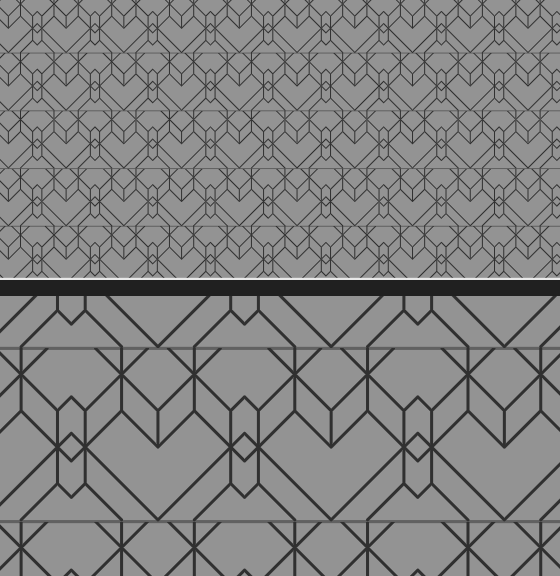
Top, the full canvas; bottom, a detail of the centre.
Reproduce this pattern procedurally as a Shadertoy shader.

```glsl
// Art-deco lattice of thin dark lines on grey: hexagons, diamonds and chevrons.
// Each square cell is mirrored about its hexagon, so only half of the strokes
// are listed as segments; thin rules divide the rows, a pale strip ends the base.

float segment(vec2 p, vec2 a, vec2 b) {
    vec2 ap = p - a, ab = b - a;
    return length(ap - ab * clamp(dot(ap, ab) / dot(ab, ab), 0.0, 1.0));
}

// Antialiased coverage of a stroke at distance d from its centre line
float stroke(float d, float width, float pixel) {
    return clamp(0.5 + (0.5 * width - d) / pixel, 0.0, 1.0);
}

// Distance to the lattice: x is 0 at the hexagon axis, y runs down from the rule
float lattice(vec2 p) {
    // Tall hexagon
    float d = segment(p, vec2(0.0, 0.28), vec2(0.08, 0.36));
    d = min(d, segment(p, vec2(0.08, 0.36), vec2(0.08, 0.78)));
    d = min(d, segment(p, vec2(0.08, 0.78), vec2(0.0, 0.86)));

    // Crossing diagonals and the upright through them
    d = min(d, segment(p, vec2(0.14, 0.0), vec2(0.50, 0.36)));
    d = min(d, segment(p, vec2(0.44, 0.0), vec2(0.08, 0.36)));
    d = min(d, segment(p, vec2(0.29, 0.0), vec2(0.29, 0.36)));

    // Lower chevron with its centre fold
    d = min(d, segment(p, vec2(0.29, 0.36), vec2(0.50, 0.57)));
    d = min(d, segment(p, vec2(0.50, 0.36), vec2(0.50, 0.57)));

    // Long diagonals that frame the small diamond, and the short outer leg
    d = min(d, segment(p, vec2(0.29, 0.36), vec2(0.0, 0.65)));
    d = min(d, segment(p, vec2(0.0, 0.49), vec2(0.50, 0.99)));
    return min(d, segment(p, vec2(0.08, 0.78), vec2(0.29, 0.99)));
}

void mainImage(out vec4 fragColor, in vec2 fragCoord) {
    vec2 uv = fragCoord / iResolution.y;
    float period = 0.2062;
    float pixel = 1.0 / (iResolution.y * period);

    // Repeat the cell and mirror it about the hexagon axis
    vec2 cell = (vec2(uv.x, 1.0 - uv.y) - vec2(0.1330, 0.1895)) / period;
    vec2 p = vec2(abs(cell.x - round(cell.x)), fract(cell.y));

    // Row rules lie under the darker lattice
    float rule = stroke(min(p.y, 1.0 - p.y), 0.018, pixel);
    float grey = mix(0.575, 0.38, rule);
    grey = mix(grey, 0.19, stroke(lattice(p), 0.0175, pixel));

    // Pale strip along the bottom edge
    float strip = clamp(0.5 + (0.0078 - uv.y) * iResolution.y, 0.0, 1.0);
    fragColor = vec4(vec3(mix(grey, 0.91, strip)), 1.0);
}
```
